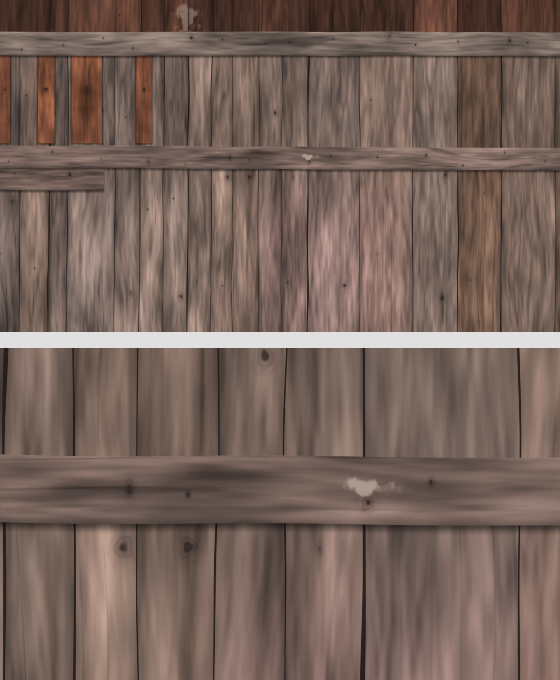
Top: the whole. Bottom: its middle third, enlarged.
A Shadertoy shader for this texture:

```glsl
// Weathered barn wall: eighteen upright boards crossed by nailed rails.
const float ASPECT = 1.684;
const vec3 GREY_WOOD = vec3(0.55, 0.48, 0.45);
const vec3 WARM_WOOD = vec3(0.52, 0.40, 0.33);
const vec3 RED_WOOD = vec3(0.33, 0.21, 0.165);
const vec3 ORANGE_WOOD = vec3(0.50, 0.31, 0.225);
const vec3 PALE_WOOD = vec3(0.72, 0.65, 0.6);
const vec3 GAP = vec3(0.13, 0.10, 0.09);

// Left edge of each board as a share of the width, then its tone and warmth
const float SEAM[19] = float[19](-0.01, 0.034, 0.086, 0.119, 0.204, 0.249, 0.291, 0.335,
  0.376, 0.415, 0.461, 0.503, 0.55, 0.642, 0.737, 0.817, 0.895, 0.992, 1.1);
const float TONE[18] = float[18](0.72, 0.93, 0.86, 0.93, 0.98, 1.04, 0.94, 0.97, 1.06,
  0.96, 0.9, 0.96, 0.95, 1.02, 0.98, 0.91, 0.92, 0.8);
const float WARMTH[18] = float[18](0.1, 0.4, 0.2, 0.1, 0.2, 0.25, 0.2, 0.3, 0.4,
  0.4, 0.3, 0.3, 0.2, 0.4, 0.2, 0.9, 0.4, 0.5);

float hash(vec2 p) {
  vec3 q = fract(p.xyx * vec3(0.1031, 0.103, 0.0973));
  q += dot(q, q.yzx + 33.33);
  return fract((q.x + q.y) * q.z);
}
float noise(vec2 p) {
  vec2 i = floor(p), f = fract(p);
  f = f * f * (3.0 - 2.0 * f);
  return mix(mix(hash(i), hash(i + vec2(1, 0)), f.x),
             mix(hash(i + vec2(0, 1)), hash(i + vec2(1, 1)), f.x), f.y);
}
float fbm(vec2 p) {
  float sum = 0.0, amp = 0.53;
  for (int i = 0; i < 4; i++, amp *= 0.5) {
    sum += amp * noise(p);
    p = p * 2.03 + 17.0;
  }
  return sum;
}
// Signed wood grain; q.x runs across the fibres and q.y along them
float grain(vec2 q, float seed) {
  q.x += 0.02 * noise(q * vec2(9, 4) + seed);
  float broad = fbm(q * vec2(20, 4) + seed) - 0.5;
  float fine = fbm(q * vec2(85, 9) + seed * 1.7) - 0.5;
  float fibre = noise(q * vec2(170, 22) + seed) - 0.5;
  float vein = 1.0 - smoothstep(0.0, 0.06, abs(noise(q * vec2(42, 2) + seed * 2.3) - 0.5));
  return 0.5 * broad + 0.55 * fine + 0.25 * fibre - 0.2 * vein * noise(q * 9.0 + seed);
}
// Coverage of a soft-edged box
float box(vec2 p, vec2 centre, vec2 size, float soft) {
  vec2 d = abs(p - centre) - size;
  return 1.0 - smoothstep(-soft, soft, max(d.x, d.y));
}
// Ragged pale scrape
vec3 addScrape(vec3 col, vec2 p, vec2 centre, vec2 size, float strength) {
  float r = length((p - centre) / size) + 1.8 * (fbm(p * vec2(70, 50)) - 0.5);
  return mix(col, PALE_WOOD, strength * (1.0 - smoothstep(0.4, 0.95, r)));
}
// Knot with a dark heart and faint rings
vec3 addKnot(vec3 col, vec2 p, vec2 centre, float radius) {
  float r = length((p - centre) * vec2(1, 0.75)) / radius + 0.8 * (noise(p * 120.0) - 0.5);
  col *= 1.0 - exp(-r * r * 0.7) * (0.22 + 0.08 * sin(r * 9.0));
  return mix(col, GAP * 1.4, 0.7 - 0.7 * smoothstep(0.1, 0.7, r));
}
vec3 boards(vec2 p, float px) {
  // Board under p, and the darkness of its joints
  int id = 0;
  float gap = 0.0, grime = 0.0;
  for (int i = 1; i < 18; i++) {
    float k = float(i), wear = noise(vec2(p.y * 9.0, k * 5.0));
    float edge = SEAM[i] * ASPECT + 0.008 * (p.y - 0.2) * (1.0 - SEAM[i])
               + 0.006 * (noise(vec2(p.y * 7.0, k * 9.1)) - 0.5);
    float d = abs(p.x - edge), w = mix(0.0005, 0.0018, hash(vec2(k, 4))) * (0.5 + wear);
    float drawn = max(w, 0.5 * px);
    gap = max(gap, w / drawn * (1.0 - smoothstep(drawn - 0.5 * px, drawn + 0.5 * px, d)));
    grime = max(grime, exp(-d * 90.0) * noise(vec2(k * 7.0, p.y * 6.0)));
    if (p.x > edge) id = i;
  }
  // Base colour, fading and stains
  float k = float(id), top = smoothstep(0.86, 0.87, p.y);
  float low = 1.0 - smoothstep(0.3, 0.6, p.y), stain = fbm(p * vec2(7, 4) + k);
  vec3 col = mix(GREY_WOOD, WARM_WOOD, WARMTH[id]) * TONE[id];
  col *= mix(0.92, 1.05, low) * (0.72 + 0.56 * stain);
  float pink = low * smoothstep(0.7, 0.85, p.x) * (1.0 - smoothstep(1.15, 1.3, p.x));
  col *= mix(vec3(1), vec3(0.99, 0.95, 0.98), pink);
  col = mix(col, RED_WOOD * (0.7 + 0.6 * hash(vec2(k, 8))), 0.9 * top);
  col *= 1.0 + grain(p, k * 13.7 + 50.0 * top);
  // Scattered knots and nail holes
  for (float j = 0.0; j < 4.0; j++) {
    vec2 h = vec2(hash(vec2(k, j + 20.0)), hash(vec2(k + 31.0, j)));
    float x = mix(SEAM[id], SEAM[id + 1], 0.2 + 0.6 * h.x) * ASPECT;
    if (h.y > 0.4) col = addKnot(col, p, vec2(x, (j + h.y) * 0.25), h.x > 0.7 ? 0.009 : 0.003);
  }
  col = addScrape(col, p, vec2(0.56, 0.95), vec2(0.04, 0.05), 0.5);
  return mix(col * (1.0 - 0.4 * grime), GAP, 0.9 * gap);
}
// Horizontal rail with its shadow and nails
vec3 addRail(vec3 col, vec2 p, vec2 centre, vec2 size, vec3 tint, float px) {
  float seed = centre.y * 91.0, cell = floor(p.x / 0.12);
  p.y += 0.004 * (noise(vec2(p.x * 6.0, seed)) - 0.5);
  col *= 1.0 - 0.5 * box(p, centre - vec2(0, 0.005), size, 0.006);
  float v = (p.y - centre.y) / size.y;
  vec3 wood = tint * (1.0 + grain(p.yx, seed)) * (0.75 + 0.5 * fbm(p * 6.0 + seed));
  wood *= 1.0 + 0.1 * smoothstep(0.6, 0.95, v) - 0.25 * smoothstep(0.75, 1.0, -v);
  vec2 h = vec2(hash(vec2(cell, seed)), hash(vec2(cell, seed + 3.0)));
  vec2 nail = vec2((cell + 0.2 + 0.6 * h.x) * 0.12, centre.y + (h.y - 0.5) * 1.2 * size.y);
  wood = addKnot(wood, p, nail, h.x > 0.8 ? 0.007 : 0.003);
  return mix(col, wood, box(p, centre, size, 0.6 * px));
}
void mainImage(out vec4 fragColor, in vec2 fragCoord) {
  vec2 p = fragCoord / iResolution.xy * vec2(ASPECT, 1);
  float px = 1.0 / iResolution.y;
  vec3 col = boards(p, px);
  // Orange patch boards: centre and half width
  vec4 mid = vec4(0.015, 0.139, 0.261, 0.433), wide = vec4(0.016, 0.025, 0.046, 0.023);
  for (int i = 0; i < 4; i++) {
    vec2 centre = vec2(mid[i], 0.7), size = vec2(wide[i], 0.132);
    float seed = float(i) * 23.0 + 7.0;
    vec3 wood = ORANGE_WOOD * (1.0 + grain(p, seed)) * (0.6 + 0.8 * fbm(p * 12.0 + seed));
    wood = addKnot(wood, p, centre + vec2(0, 0.03), size.x * 0.3);
    col *= 1.0 - 0.5 * box(p, centre, size + 0.003, 0.004);
    col = mix(col, wood, box(p, centre, size, 0.6 * px));
  }
  // Rails; the middle one sags and carries a pale chip
  vec2 sag = p + vec2(0, 0.0055 * p.x);
  col = addRail(col, p, vec2(0, 0.461), vec2(0.313, 0.033), vec3(0.46, 0.38, 0.35), px);
  col = addRail(col, p, vec2(0.8, 0.868), vec2(1, 0.036), vec3(0.49, 0.43, 0.395), px);
  col = addRail(col, sag, vec2(0.8, 0.529), vec2(1, 0.034), vec3(0.48, 0.4, 0.37), px);
  col = addScrape(col, p, vec2(0.932, 0.528), vec2(0.03, 0.01), 0.8);
  fragColor = vec4(col, 1);
}
```
